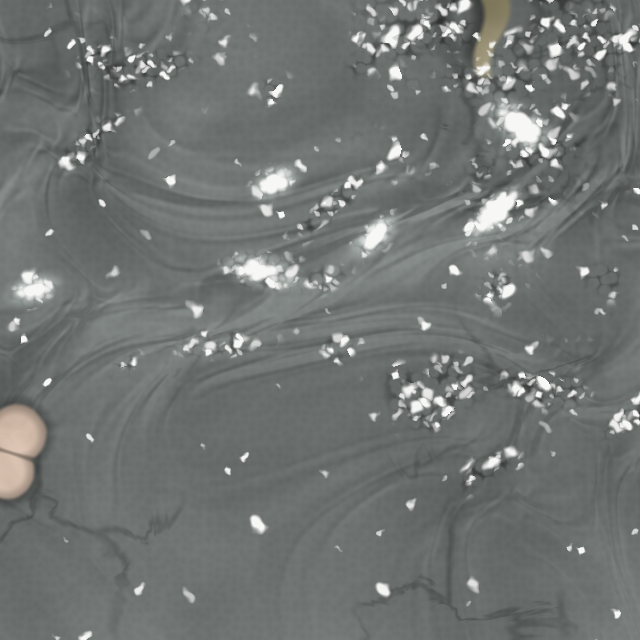
Give the GLSL for this texture, as a WebGL 2 fragment shader.

```glsl
#version 300 es
precision highp float;

#define MUD_TONE 0.437
#define MOTTLE 0.075
#define RELIEF 1.0
#define CREASE_DEPTH 0.075
#define CLUSTERS 34
#define SHEENS 6
#define GLINT_SCALE 32.0
#define STRAY_SHARE 0.009
#define PIT_DEPTH 0.15

uniform vec2 u_resolution;
out vec4 fragColor;

vec2 hash2(vec2 p) {
    vec3 q = fract(p.xyx * vec3(0.1031, 0.1030, 0.0973));
    q += dot(q, q.yzx + 33.33);
    return fract((q.xx + q.yz) * q.zy);
}

mat2 rotation(float a) {
    return mat2(cos(a), sin(a), -sin(a), cos(a));
}

// Folded, flowing height field
float layeredSines(vec2 p) {
    float sum = 0.0, amp = 0.5;
    for (int i = 0; i < 6; i++) {
        p = rotation(0.9) * p + 0.7 * sin(p.yx + float(i) * 1.7);
        sum += amp * sin(p.x) * sin(p.y + 0.6);
        p *= 1.75;
        amp *= 0.56;
    }
    return sum;
}

// Nearest distance, second distance, two random values of the nearest cell
vec4 cellular(vec2 p) {
    vec2 cell = floor(p);
    vec4 best = vec4(9.0, 9.0, 0.0, 0.0);
    for (int y = -1; y <= 1; y++)
    for (int x = -1; x <= 1; x++) {
        vec2 id = cell + vec2(x, y);
        float d = length(id + 0.15 + 0.7 * hash2(id) - p);
        if (d < best.x) best = vec4(d, best.x, hash2(id + 71.3));
        else best.y = min(best.y, d);
    }
    return best;
}

// x: density of glints, y: strength of broad wet sheen
vec2 wetness(vec2 p, float ragged) {
    vec2 wet = vec2(0.0);
    for (int i = 0; i < CLUSTERS; i++) {
        vec2 a = hash2(vec2(i, 4.7)), b = hash2(vec2(i, 19.1));
        vec2 center = vec2(pow(a.x, 0.75), 1.0 - 0.8 * pow(a.y, 1.5));
        vec2 size = mix(vec2(0.03, 0.016), vec2(0.085, 0.036), b.yx);
        bool sheen = i < SHEENS;
        if (sheen) {
            center.y = mix(0.5, 0.95, a.y);
            size = mix(vec2(0.04, 0.022), vec2(0.06, 0.032), b.yx);
        }
        vec2 d = rotation(mix(-0.8, 0.9, b.x)) * (p - center) / size;
        float fall = exp(-dot(d, d));
        wet.x = max(wet.x, fall * mix(0.55, 0.95, b.y));
        if (sheen) wet.y = max(wet.y, fall);
    }
    float bank = smoothstep(0.9, 1.65, p.x * 0.7 + p.y + 0.25 * ragged);
    wet.x = max(wet.x, 0.38 * bank * smoothstep(-0.25, 0.4, ragged));
    return wet;
}

void main() {
    vec2 p = gl_FragCoord.xy / u_resolution.y;

    // Mud: mottling, side light and fine grain
    float height = layeredSines(p * 6.0);
    float slope = layeredSines((p + vec2(-0.003, 0.005)) * 6.0) - height;
    float rough = mix(0.55, 1.25, smoothstep(0.2, 0.9, p.y));
    float ragged = layeredSines(p * 17.0 + 8.0);
    float tone = MUD_TONE + MOTTLE * height;
    tone += RELIEF * rough * clamp(slope, -0.07, 0.07);
    tone += 0.03 * ragged * rough;
    tone += 0.03 * (cellular(p * 75.0).x - 0.4);

    // Broken creases along warped cell borders
    vec2 bent = p * 4.2 + 0.45 * vec2(height, ragged);
    vec4 fold = cellular(bent);
    float crease = 1.0 - smoothstep(0.0, 0.11, fold.y - fold.x);
    tone -= CREASE_DEPTH * crease * smoothstep(-0.1, 0.35, layeredSines(p * 5.0 + 3.0));

    // Dark pits and pale swelling where the surface is wet
    vec2 wet = wetness(p + 0.012 * vec2(ragged, height), ragged);
    vec4 pit = cellular(p * 58.0 + 0.3 * ragged);
    tone -= PIT_DEPTH * smoothstep(0.1, 0.6, wet.x) * smoothstep(0.35, 0.75, pit.x);
    tone += 0.17 * smoothstep(0.15, 0.7, wet.y);
    vec3 color = tone * vec3(0.975, 1.02, 1.005);

    // Tan reed, narrowing downwards
    vec2 reed = p - vec2(0.765 + 0.012 * sin(p.y * 40.0), 0.87);
    float reedWidth = 0.012 + 0.09 * max(reed.y, 0.0);
    float reedMask = (1.0 - smoothstep(-0.008, 0.004, abs(reed.x) - reedWidth)) * smoothstep(0.0, 0.02, reed.y);
    color *= 1.0 - 0.4 * smoothstep(0.03, 0.0, abs(reed.x + reedWidth)) * smoothstep(0.0, 0.06, reed.y);
    color = mix(color, vec3(0.57, 0.54, 0.43) + 0.15 * ragged, reedMask);

    // Pale pebble of two lobes
    float upper = length(p - vec2(0.025, 0.32)) - 0.046;
    float lower = length(p - vec2(0.008, 0.265)) - 0.046;
    float pebble = min(upper, lower) + 0.006 * ragged;
    vec3 stone = vec3(0.83, 0.74, 0.67) + 0.12 * ragged;
    stone *= 1.0 - 0.3 * smoothstep(0.01, 0.0, abs(upper - lower));
    stone *= 1.0 - 0.25 * smoothstep(-0.02, 0.0, pebble);
    color *= 1.0 - 0.25 * smoothstep(0.02, 0.0, pebble);
    color = mix(color, stone, 1.0 - smoothstep(-0.004, 0.004, pebble));

    // Glints in three sizes, ragged and of uneven brightness
    float shine = 0.0;
    float scale = GLINT_SCALE;
    for (int i = 0; i < 3; i++) {
        vec2 q = p * scale + float(i) * 37.0;
        q += 0.13 * sin(q.yx * 5.3 + float(i)) + 0.05 * sin(q * 11.0);
        vec4 g = cellular(q);
        float present = smoothstep(0.0, 0.14, wet.x * 0.85 - g.z);
        present = max(present, step(g.z, STRAY_SHARE));
        float radius = mix(0.2, 0.46, g.w);
        float spot = 1.0 - smoothstep(radius * 0.4, radius + 0.08, g.x);
        shine = max(shine, present * spot * mix(0.4, 1.15, g.w));
        scale *= 1.38;
    }
    float core = smoothstep(0.58, 0.85, wet.y + 0.3 * ragged + 0.25 * (0.4 - pit.x));
    shine = clamp(max(shine, core), 0.0, 1.0);
    color = mix(color, vec3(0.97, 0.97, 0.965), shine);

    fragColor = vec4(clamp(color, 0.0, 1.0), 1.0);
}
```
